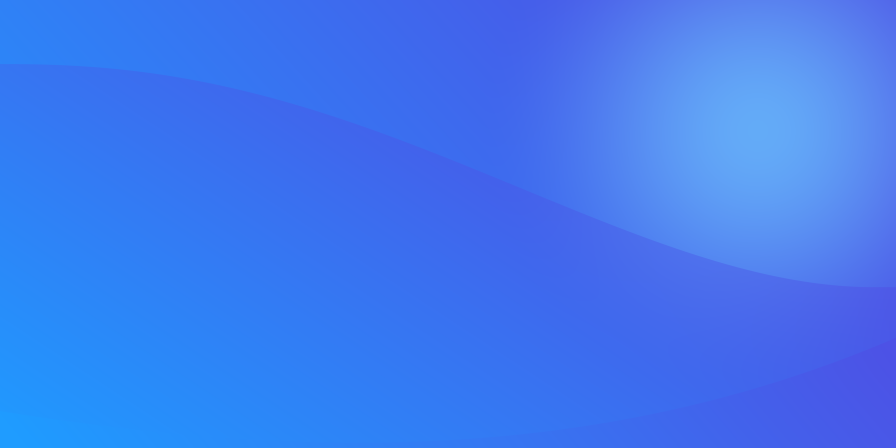
This background is drawn by a Shadertoy shader. Its source:

```glsl
// A smooth blue backdrop: three flowing layers, each with its own diagonal
// azure-to-indigo gradient, and a soft round light at the upper right.
// Layers are split by curves v = f(u); the light is dimmer on the front layers.

const vec3 AZURE  = vec3(0.12, 0.61, 1.00);
const vec3 INDIGO = vec3(0.30, 0.32, 0.90);
const vec3 LIGHT  = vec3(0.39, 0.67, 0.97);

// Gradient per layer: start value, slope along u, slope along v
const vec3 BACK_RAMP  = vec3( 0.00, 0.80, 0.36);
const vec3 MID_RAMP   = vec3( 0.00, 0.79, 0.60);
const vec3 FRONT_RAMP = vec3(-0.03, 0.95, 0.40);

// Light: centre in canvas fractions, radius in canvas heights
const vec2  LIGHT_CENTRE = vec2(0.846, 0.708);
const float LIGHT_RADIUS = 0.62;
const float MID_LIGHT    = 0.55;
const float FRONT_LIGHT  = 0.15;

// Long S-shaped wave: crest and trough heights, where it levels, its skew
const float WAVE_CREST  = 0.857;
const float WAVE_TROUGH = 0.359;
const float WAVE_END    = 0.975;
const float WAVE_SKEW   = 1.20;

// Shallow valley: lowest point, and curvature at the left and right ends
const vec2 VALLEY_LOW   = vec2(0.40, 0.012);
const vec2 VALLEY_CURVE = vec2(0.44, 0.65);

float waveHeight(float u) {
    float s = pow(clamp(u / WAVE_END, 0.0, 1.0), WAVE_SKEW);
    return mix(WAVE_CREST, WAVE_TROUGH, smoothstep(0.0, 1.0, s));
}

float valleyHeight(float u) {
    float offset = u - VALLEY_LOW.x;
    return VALLEY_LOW.y + mix(VALLEY_CURVE.x, VALLEY_CURVE.y, u) * offset * offset;
}

// Coverage of the area below a curve, with a one-pixel soft edge
float below(float v, float height) {
    float pixel = 1.0 / iResolution.y;
    return smoothstep(-0.7 * pixel, 0.7 * pixel, height - v);
}

vec3 layerColour(vec2 uv, vec3 ramp, float light) {
    float t = clamp(ramp.x + dot(ramp.yz, uv), 0.0, 1.0);
    return mix(mix(AZURE, INDIGO, t), LIGHT, light);
}

void mainImage(out vec4 fragColor, in vec2 fragCoord) {
    vec2 uv = fragCoord / iResolution.xy;
    vec2 aspect = vec2(iResolution.x / iResolution.y, 1.0);

    // Soft round light
    float reach = length((uv - LIGHT_CENTRE) * aspect) / LIGHT_RADIUS;
    float light = 1.0 - smoothstep(0.0, 1.0, reach);

    // Layers from back to front
    vec3 colour = layerColour(uv, BACK_RAMP, light);
    vec3 middle = layerColour(uv, MID_RAMP, light * MID_LIGHT);
    vec3 front  = layerColour(uv, FRONT_RAMP, light * FRONT_LIGHT);
    colour = mix(colour, middle, below(uv.y, waveHeight(uv.x)));
    colour = mix(colour, front, below(uv.y, valleyHeight(uv.x)));

    fragColor = vec4(colour, 1.0);
}
```
